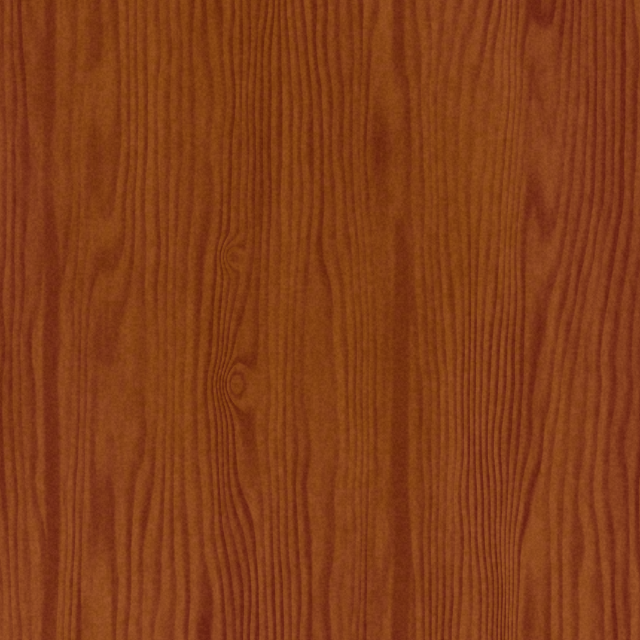
A WebGL 2 fragment shader for this texture:

```glsl
#version 300 es
precision highp float;

#define RING_COUNT 54.0
#define BEND 3.0
#define WAVER 0.95
#define RIPPLE 0.22
#define FOLD_HEIGHT 2.5
#define KNOT_HEIGHT 2.3
#define SPECKLE 0.040
#define FIBRE 0.13
#define LIGHT_RED vec3(0.578, 0.300, 0.140)
#define LIGHT_OCHRE vec3(0.548, 0.286, 0.080)
#define DARK_RED vec3(0.440, 0.158, 0.085)
#define DARK_OCHRE vec3(0.440, 0.180, 0.052)

uniform vec2 u_resolution;
out vec4 fragColor;

float hash(vec2 p) {
    vec3 q = fract(p.xyx * vec3(0.1031, 0.1030, 0.0973));
    q += dot(q, q.yzx + 33.33);
    return fract((q.x + q.y) * q.z);
}

// Smooth value noise in the range -1 to 1
float noise(vec2 p) {
    vec2 i = floor(p);
    vec2 f = fract(p);
    f = f * f * f * (f * (f * 6.0 - 15.0) + 10.0);
    float low = mix(hash(i), hash(i + vec2(1, 0)), f.x);
    float high = mix(hash(i + vec2(0, 1)), hash(i + vec2(1, 1)), f.x);
    return mix(low, high, f.y) * 2.0 - 1.0;
}

float bell(vec2 d) {
    return exp(-dot(d, d));
}

// Height field whose level lines are the growth rings
float ringField(vec2 p) {
    float h = p.x * RING_COUNT;
    h += BEND * noise(p * vec2(6.0, 0.9) + 17.0);
    h += WAVER * noise(p * vec2(17.0, 2.6) + 41.0);
    h += RIPPLE * noise(p * vec2(36.0, 13.0) + 73.0);

    // Folds open the rings into tall arches
    for (int i = 0; i < 4; i++) {
        float k = float(i);
        float axis = 0.14 + 0.225 * k + 0.010 * noise(vec2(k * 9.0, p.y * 2.5));
        float swell = 0.5 + 0.6 * noise(vec2(k * 13.0 + 5.0, p.y * 2.8));
        h += FOLD_HEIGHT * swell * bell(vec2((p.x - axis) / 0.028, 0.0));
    }

    // Small knots along one fold
    for (int i = 0; i < 2; i++) {
        vec2 centre = vec2(0.361, 0.40 + 0.20 * float(i));
        float size = 1.0 - 0.3 * float(i);
        h += KNOT_HEIGHT * bell((p - centre) / (vec2(0.022, 0.030) * size));
    }
    return h;
}

// Soft rise and quicker fall of one ring, 1 at its darkest
float ringShade(float h) {
    float t = fract(h);
    return smoothstep(0.22, 0.72, t) * (1.0 - smoothstep(0.78, 1.0, t));
}

// Dark streaks that break up along their length
float streaks(vec2 p) {
    float shade = 0.0;
    for (int i = 0; i < 2; i++) {
        float k = float(i);
        float axis = 0.08 + 0.545 * k + 0.004 * noise(vec2(k * 7.0, p.y * 7.0));
        float patches = noise(vec2(k * 11.0 + 3.0, p.y * 4.0));
        float width = 0.010 + 0.005 * patches;
        float body = 1.0 - smoothstep(width - 0.005, width + 0.004, abs(p.x - axis));
        shade = max(shade, body * smoothstep(-0.5, -0.2, patches));
    }
    return shade;
}

void main() {
    vec2 p = gl_FragCoord.xy / u_resolution;

    // Rings of uneven strength, blended to their mean where they crowd
    float h = ringField(p);
    float crowding = smoothstep(0.3, 0.8, fwidth(h));
    float ring = mix(ringShade(h), 0.4, crowding);
    float strength = 0.66 + 0.26 * noise(p * vec2(9.0, 2.5) + 7.0);
    strength += 0.26 * noise(vec2(floor(h) * 0.71, p.y * 5.0));
    float shade = 0.16 + ring * strength;

    // Broad bands, streaks and fine fibres
    shade += 0.22 * noise(p * vec2(8.0, 1.6) + 29.0);
    shade += 0.16 * noise(p * vec2(30.0, 2.6) + 53.0);
    shade += 0.10 * noise(p * vec2(75.0, 7.0) + 11.0);
    shade += FIBRE * noise(p * vec2(210.0, 45.0));
    shade = mix(shade, 0.95, 0.85 * streaks(p));
    shade = clamp(shade, 0.0, 1.05);

    // Ochre in the upper middle, redder toward the rim
    float redness = smoothstep(0.12, 0.62, length((p - vec2(0.46, 0.68)) * vec2(1.1, 0.8)));
    redness += 0.30 * noise(p * vec2(8.0, 3.0) + 91.0);
    redness += 0.35 * noise(p * 95.0 + 37.0);
    redness = clamp(redness, 0.0, 1.0);
    vec3 light = mix(LIGHT_OCHRE, LIGHT_RED, redness);
    vec3 dark = mix(DARK_OCHRE, DARK_RED, redness);
    vec3 colour = mix(light, dark, shade);

    // Fine surface speckle
    float speckle = 0.5 * noise(p * 250.0) + 0.5 * noise(p * 430.0 + 19.0);
    colour += SPECKLE * speckle * vec3(1.0, 0.9, 0.7);
    fragColor = vec4(colour, 1.0);
}
```
